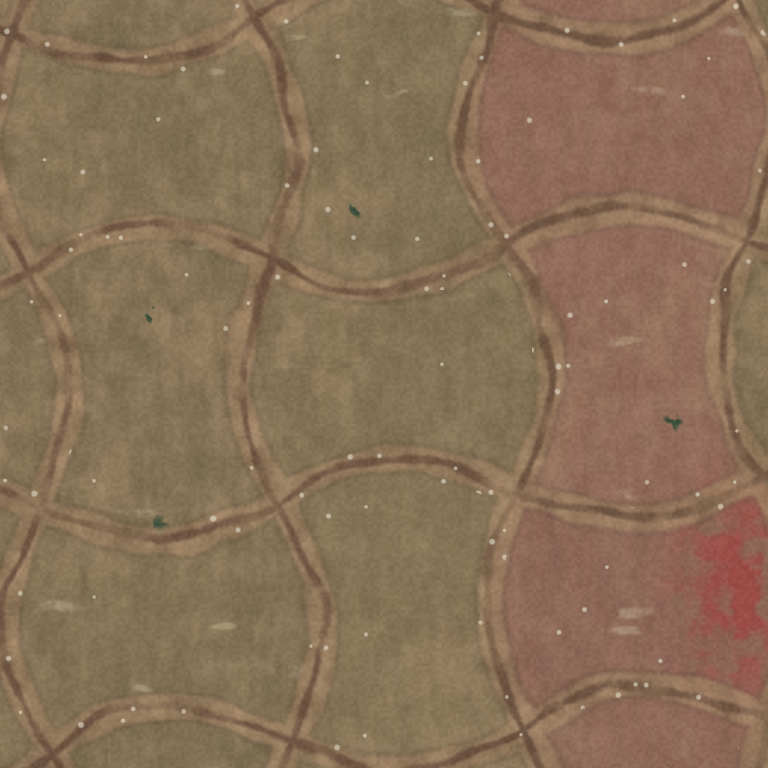
A Shadertoy shader for this texture:

```glsl
// Worn interlocking paving: wavy-edged olive and pink tiles with sandy, cracked joints.

const float TILE = 0.312;                 // lattice step, in canvas units
const float TILT = 0.047;                 // lattice rotation, radians
const vec2  CORNER = vec2(0.348, 0.661);  // lattice origin on the canvas
const float BULGE = 0.150;                // edge amplitude, in tiles
const float JOINT = 0.058;                // half width of the sandy joint
const float CREVICE = 0.017;              // half width of the dark gap
const float PINK_COLUMN = 1.0;
const vec2  STAIN_POS = vec2(0.965, 0.235);

const vec3 OLIVE = vec3(0.505, 0.440, 0.330);
const vec3 PINK  = vec3(0.555, 0.410, 0.345);
const vec3 DUST  = vec3(0.585, 0.490, 0.375);
const vec3 SAND  = vec3(0.605, 0.495, 0.380);
const vec3 SOIL  = vec3(0.420, 0.320, 0.250);
const vec3 CHALK = vec3(0.760, 0.700, 0.580);
const vec3 MOSS  = vec3(0.180, 0.290, 0.210);
const vec3 STAIN = vec3(0.600, 0.290, 0.270);

float hash(vec2 p) {
    vec3 q = fract(p.xyx * vec3(0.1031, 0.1030, 0.0973));
    q += dot(q, q.yzx + 33.33);
    return fract((q.x + q.y) * q.z);
}

float noise(vec2 p) {
    vec2 i = floor(p), f = fract(p);
    f = f * f * (3.0 - 2.0 * f);
    return mix(mix(hash(i), hash(i + vec2(1, 0)), f.x),
               mix(hash(i + vec2(0, 1)), hash(i + vec2(1, 1)), f.x), f.y);
}

float fbm(vec2 p) {
    float sum = 0.0, amp = 0.5;
    for (int i = 0; i < 5; i++) {
        sum += amp * noise(p);
        p = mat2(1.6, 1.2, -1.2, 1.6) * p + 17.3;
        amp *= 0.5;
    }
    return sum / 0.97;
}

// Soft dots jittered inside grid cells; only a share of the cells holds one.
float scatter(vec2 p, float radius, float chance) {
    vec2 cell = floor(p);
    vec2 centre = 0.3 + 0.4 * vec2(hash(cell + 5.1), hash(cell + 9.7));
    float size = radius * (0.6 + 0.6 * hash(cell + 2.3));
    float dot_ = 1.0 - smoothstep(size * 0.4, size, length(fract(p) - centre));
    return dot_ * step(hash(cell + 31.0), chance);
}

// Signed distances to the nearest wavy lattice lines; also gives the tile index.
vec2 waveLines(vec2 p, out vec2 tile) {
    vec2 line = round(p);
    vec2 parity = 1.0 - 2.0 * mod(line, 2.0);
    vec2 side = vec2(1, -1) * BULGE * parity;
    vec2 offset = p - line - side * sin(3.14159 * p.yx);
    vec2 slope = 3.14159 * side * cos(3.14159 * p.yx);
    tile = line - 1.0 + step(0.0, offset);
    return offset / sqrt(1.0 + slope * slope);
}

void mainImage(out vec4 fragColor, in vec2 fragCoord) {
    vec2 uv = fragCoord / iResolution.xy;
    float pixel = 1.0 / (iResolution.y * TILE);

    // Tilted lattice with slightly irregular edges
    float c = cos(TILT), s = sin(TILT);
    vec2 p = mat2(c, -s, s, c) * (uv - CORNER) / TILE;
    p += 0.045 * (vec2(noise(uv * 9.0), noise(uv * 9.0 + 40.0)) - 0.5);
    vec2 tile;
    vec2 lines = waveLines(p, tile);
    float edge = min(abs(lines.x), abs(lines.y));

    // Tile faces: base colour, dusty mottling, faint vertical streaks
    float mottle = fbm(uv * 7.0 + 3.0);
    float rough = fbm(uv * 38.0);
    float isPink = 1.0 - step(0.5, abs(tile.x - PINK_COLUMN));
    vec3 color = mix(OLIVE, PINK, isPink);
    color *= 0.975 + 0.06 * hash(tile + 50.0);
    float dust = smoothstep(0.38, 0.75, 0.6 * mottle + 0.4 * rough);
    color = mix(color, DUST, dust * mix(0.75, 0.4, isPink));
    color *= 0.965 + 0.07 * noise(uv * vec2(110.0, 28.0));

    // Stains and scratches on the faces
    float stain = 1.0 - smoothstep(0.02, 0.13, length((uv - STAIN_POS) * vec2(1.0, 0.6)));
    color = mix(color, STAIN, stain * isPink * smoothstep(0.3, 0.65, rough));
    vec2 scratchUV = uv * vec2(9.0, 40.0) + vec2(0.0, 0.5 * noise(uv * 30.0));
    float scratch = scatter(scratchUV, 0.38, 0.08) * smoothstep(0.35, 0.65, rough);
    color = mix(color, CHALK, 0.4 * scratch);
    color = mix(color, MOSS, 0.85 * scatter(uv * 7.0 + 0.4 * rough, 0.09, 0.09));

    // Sandy joint with a soft shadow along its rim
    float halfWidth = JOINT * (0.75 + 0.5 * noise(uv * 24.0 + 8.0));
    float rim = (edge - halfWidth) / 0.014;
    color *= 1.0 - 0.11 * exp(-rim * rim);
    float joint = 1.0 - smoothstep(-0.016 - pixel, 0.012 + pixel, edge - halfWidth);
    vec3 sand = SAND * (0.82 + 0.32 * rough);
    color = mix(color, sand, 0.8 * joint);

    // Broken dark crevice wandering inside the joint
    vec2 wander = 0.06 * (vec2(noise(uv * 14.0 + 60.0), noise(uv * 14.0 + 90.0)) - 0.5);
    vec2 gaps = abs(lines + wander);
    float gap = min(gaps.x, gaps.y) + 0.02 * (rough - 0.5);
    float crevice = 1.0 - smoothstep(CREVICE * 0.3, CREVICE * 1.4 + pixel, gap);
    float depth = 0.3 + 0.65 * smoothstep(0.25, 0.65, fbm(uv * 20.0 + 12.0));
    color = mix(color, SOIL, crevice * depth);

    // Pale grit, mostly in the joints, and fine grain everywhere
    float grit = scatter(uv * 60.0, 0.28, mix(0.012, 0.07, joint));
    color = mix(color, vec3(0.85, 0.82, 0.75), 0.7 * grit);
    color += 0.05 * (noise(uv * 260.0) - 0.5) + 0.05 * (rough - 0.5);

    fragColor = vec4(color, 1.0);
}
```
